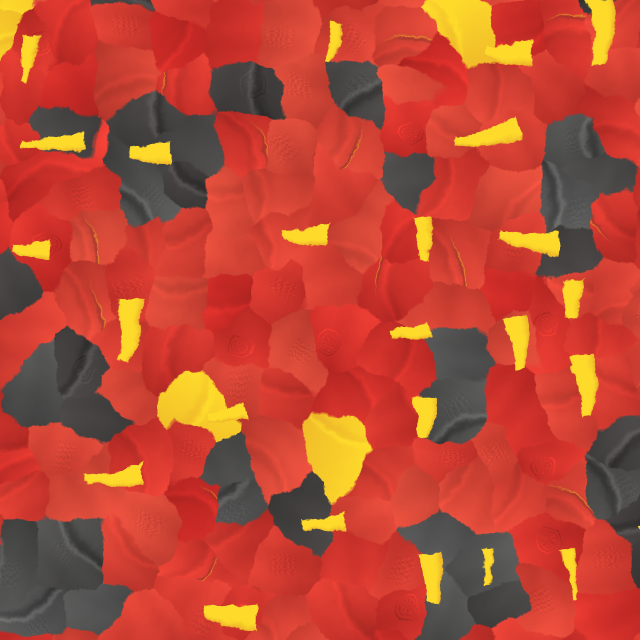
This texture is drawn by a three.js fragment shader. Its source:

```glsl
#define CELLS 12.0
#define SLIVER_GRID 7.0
#define SLIVER_CHANCE 0.40
#define CLUSTER_SHARE 0.20
#define YELLOW_SHARE 0.055
#define EDGE 0.0013
#define RED_DEEP vec3(0.795, 0.165, 0.150)
#define RED_LIGHT vec3(0.835, 0.285, 0.220)
#define DARK_WARM vec3(0.245, 0.230, 0.228)
#define DARK_COOL vec3(0.325, 0.330, 0.325)
#define YELLOW vec3(0.995, 0.855, 0.170)
#define ORANGE vec3(0.880, 0.600, 0.150)

varying vec2 vUv;

float hash(vec2 p) {
  vec3 q = fract(p.xyx * vec3(0.1031, 0.1030, 0.0973));
  q += dot(q, q.yzx + 33.33);
  return fract((q.x + q.y) * q.z);
}

vec2 hash2(vec2 p) { return vec2(hash(p + 17.3), hash(p + 59.7)); }

mat2 turn(float a) { return mat2(cos(a), sin(a), -sin(a), cos(a)); }

float bump(float x, float width) { return exp(-x * x / (width * width)); }

// Layered sines, each octave bent by the ones before it
vec2 ripple(vec2 p) {
  vec2 sum = vec2(0.0);
  float amp = 0.5;
  for (int i = 0; i < 5; i++) {
    p = turn(1.1) * p * 2.05 + 1.7;
    sum += amp * sin(p.yx + 1.6 * sin(p * 0.63 + 2.0 * sum.yx));
    amp *= 0.57;
  }
  return sum;
}

// Pressed marks: a ring with spokes, or a small woven grid
float stamp(vec2 u, float pick) {
  float r = length(u);
  float lit = (u.x + u.y) / (r + 0.05);
  float ring = (bump(r - 0.22, 0.014) + 0.7 * bump(r - 0.15, 0.012)) * lit;
  ring += 0.4 * sin(atan(u.y, u.x) * 9.0) * bump(r - 0.08, 0.04);
  float weave = sin(u.x * 62.0 + 2.0 * sin(u.y * 31.0)) * sin(u.y * 48.0);
  weave *= 1.0 - smoothstep(0.18, 0.32, max(abs(u.x), abs(u.y) * 1.5));
  return pick < 0.35 ? ring : 0.55 * weave;
}

// Material, folds and relief of one scrap; q is measured from its centre
vec3 scrapColour(vec2 id, vec2 q, vec2 grain) {
  float pick = hash(id + 3.1);
  float tone = hash(id + 41.9);
  float detail = hash(id + 77.7);
  float cluster = fract(dot(floor(id * 0.5), vec2(0.7549, 0.5698)));
  float darkChance = cluster < CLUSTER_SHARE ? 0.68 : 0.06;

  vec2 u = turn(6.283 * hash(id + 9.4)) * q;
  float across = u.y + 0.45 * u.x * u.x + 0.4 * (tone - 0.5);
  float fold = bump(across, 0.055) - 0.8 * bump(across + 0.13, 0.09);
  float light = 0.14 * u.x + 0.03 * grain.x + 0.02 * sin(u.y * 9.0 + grain.y);

  if (pick < darkChance) {
    vec3 dark = mix(DARK_WARM, DARK_COOL, tone);
    light += 0.22 * fold * step(0.35, detail);
    light += 0.10 * stamp(u - 0.1, tone) * step(0.7, detail);
    return dark * (1.0 + 1.3 * light);
  }
  if (pick > 1.0 - YELLOW_SHARE) {
    float shade = 0.16 + 0.35 * u.x - 0.22 * fold;
    return mix(YELLOW, ORANGE, clamp(shade, 0.0, 0.55));
  }
  vec3 red = mix(RED_DEEP, RED_LIGHT, clamp(tone + 1.6 * light, 0.0, 1.0));
  light += 0.07 * fold * step(0.55, detail);
  light += 0.13 * stamp(u, tone) * (1.0 - step(0.28, detail));
  red *= 1.0 + light;
  // Thin seam with a shadow beside it
  float seam = step(0.90, detail) * smoothstep(-0.5, 0.2, u.x);
  red = mix(red, vec3(0.56, 0.20, 0.16), 0.6 * seam * bump(across - 0.16, 0.03));
  return mix(red, ORANGE, 0.65 * seam * bump(across - 0.20, 0.014));
}

// Blocky cellular patchwork, blended only along the borders
vec3 patchwork(vec2 p, vec2 grain) {
  vec2 g = p * CELLS, base = floor(g);
  vec2 id1 = base, id2 = base, q1 = vec2(0.0), q2 = vec2(0.0);
  float d1 = 9.0, d2 = 9.0;
  for (int y = -2; y <= 2; y++) {
    for (int x = -2; x <= 2; x++) {
      vec2 id = base + vec2(float(x), float(y));
      vec2 q = g - id - 0.5 - 0.8 * (hash2(id) - 0.5);
      float stretch = mix(0.75, 1.33, hash(id + 23.0));
      vec2 u = turn(0.9 * (hash(id + 31.0) - 0.5)) * q * vec2(stretch, 1.0 / stretch);
      float d = mix(length(u), max(abs(u.x), abs(u.y)), 0.65);
      d *= mix(0.86, 1.14, hash(id + 67.0));
      if (d < d1) {
        d2 = d1; id2 = id1; q2 = q1;
        d1 = d; id1 = id; q1 = q;
      } else if (d < d2) {
        d2 = d; id2 = id; q2 = q;
      }
    }
  }
  float blend = 0.5 - 0.5 * smoothstep(0.0, EDGE * CELLS * 2.0, d2 - d1);
  return mix(scrapColour(id1, q1, grain), scrapColour(id2, q2, grain), blend);
}

// Narrow yellow strips, upright or lying, laid over the scraps
vec3 addSlivers(vec3 colour, vec2 p) {
  vec2 base = floor(p * SLIVER_GRID);
  for (int y = -1; y <= 1; y++) {
    for (int x = -1; x <= 1; x++) {
      vec2 id = base + vec2(float(x), float(y));
      vec2 q = p - (id + 0.5 + 0.6 * (hash2(id + 5.0) - 0.5)) / SLIVER_GRID;
      float quarter = step(0.5, hash(id + 12.0)) * 1.5708;
      q = turn(quarter + 0.35 * (hash(id + 81.0) - 0.5)) * q;
      vec2 size = mix(vec2(0.006, 0.022), vec2(0.016, 0.052), hash2(id + 90.0));
      q.x += 2.5 * q.y * q.y;
      size.x *= 1.0 + 0.4 * q.y / size.y;
      vec2 d = abs(q) - size;
      float cover = 1.0 - smoothstep(-EDGE, EDGE, max(d.x, d.y));
      float rim = smoothstep(0.1, 1.1, q.x / size.x);
      vec3 strip = mix(YELLOW, ORANGE, 0.6 * rim * rim);
      colour = mix(colour, strip, cover * step(hash(id + 2.0), SLIVER_CHANCE));
    }
  }
  return colour;
}

void main() {
  // Torn outlines come from a fine warp of the plane
  vec2 torn = vUv + 0.0055 * ripple(vUv * 22.0) + 0.0016 * ripple(vUv * 95.0);
  vec2 grain = ripple(vUv * 9.0);
  vec3 colour = addSlivers(patchwork(torn, grain), torn);
  gl_FragColor = vec4(clamp(colour, 0.0, 1.0), 1.0);
}
```
